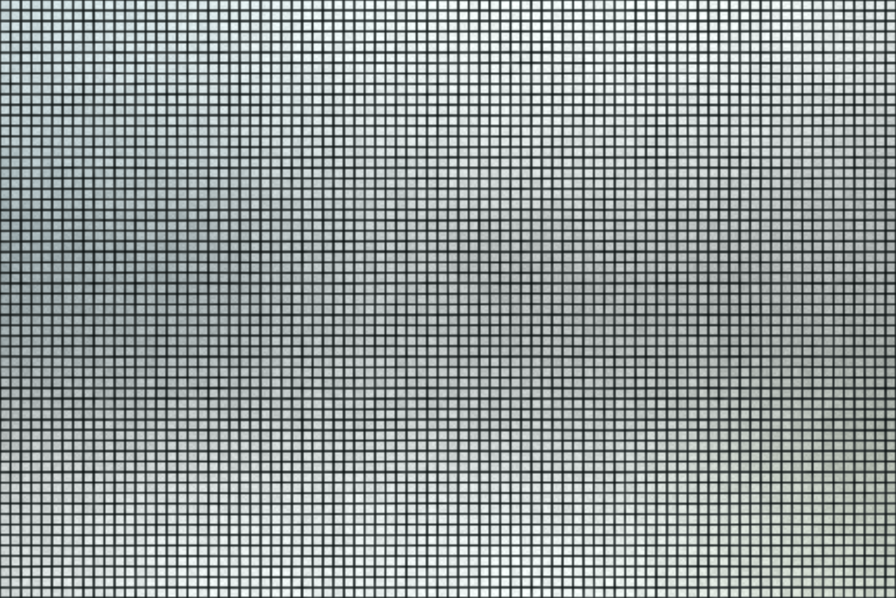
A Shadertoy shader for this texture:

```glsl
// A fine square wire screen in front of softly uneven, pale grey-green daylight.

const vec2 CELLS = vec2(86.0, 57.0);        // repeats across and down
const float WIRE_WIDTH = 0.235;             // fraction of one cell
const float WIDTH_VARIATION = 0.07;         // change of width from wire to wire
const float EDGE_SOFTNESS = 0.12;           // half blur of a wire edge, in cells
const float WOBBLE = 0.05;                  // sideways drift of wires, in cells
const float WIRE_SHADE_VARIATION = 0.12;    // brightness change along the wires
const float CELL_VARIATION = 0.06;          // brightness change from cell to cell
const float GRAIN = 0.07;                   // fine speckle inside the cells
const float GRAIN_PER_CELL = 5.0;
const float BAND_HEIGHT = 0.50;             // centre of the dimmer band
const float BAND_SPREAD = 0.30;
const float BAND_DIMMING = 0.23;
const float SIDE_DIMMING = 0.09;            // darkening toward left and right
const float MOTTLE = 0.07;                  // broad cloudy unevenness
const vec3 LIGHT_COLOR = vec3(0.955, 0.985, 0.980);
const vec3 WIRE_COLOR = vec3(0.235, 0.268, 0.268);
const vec3 CROSSING_COLOR = vec3(0.125, 0.155, 0.155);
const vec3 COOL_TINT = vec3(-0.045, -0.010, 0.005);
const vec3 WARM_TINT = vec3(-0.010, 0.000, -0.045);

float hash(vec2 p) {
    return fract(sin(dot(p, vec2(127.1, 311.7))) * 43758.545);
}

float noise(vec2 p) {
    vec2 i = floor(p), f = fract(p);
    f = f * f * (3.0 - 2.0 * f);
    return mix(mix(hash(i), hash(i + vec2(1.0, 0.0)), f.x),
               mix(hash(i + vec2(0.0, 1.0)), hash(i + 1.0), f.x), f.y);
}

// Coverage of the wires lying at whole numbers along one axis.
float wireCoverage(float position, float along, float seed, float pixel) {
    float id = floor(position + 0.5);
    float drift = WOBBLE * (noise(vec2(along * 0.12, id * 0.7 + seed)) - 0.5);
    float width = WIRE_WIDTH + WIDTH_VARIATION * (hash(vec2(id, seed)) - 0.5);
    float soft = max(EDGE_SOFTNESS, 0.6 * pixel);
    float distanceToWire = abs(position - id - drift);
    return 1.0 - smoothstep(0.5 * width - soft, 0.5 * width + soft, distanceToWire);
}

// Broad brightness: dim middle band, dimmer sides and lower right corner.
float daylight(vec2 uv, float corner) {
    float offset = (uv.y - BAND_HEIGHT) / BAND_SPREAD;
    float band = exp(-offset * offset);
    float side = pow(abs(2.0 * uv.x - 1.0), 3.0);
    float cloud = noise(uv * vec2(5.0, 4.0) + 3.0) - 0.5;
    return 1.0 - BAND_DIMMING * band - SIDE_DIMMING * side - 0.07 * corner + MOTTLE * cloud;
}

void mainImage(out vec4 fragColor, in vec2 fragCoord) {
    vec2 uv = fragCoord / iResolution.xy;
    vec2 grid = uv * CELLS;
    vec2 pixel = CELLS / iResolution.xy;

    // Daylight, cool at the left and warm in the lower right corner
    float corner = smoothstep(0.55, 1.0, uv.x) * (1.0 - smoothstep(0.1, 0.6, uv.y));
    float cool = (1.0 - smoothstep(0.0, 0.6, uv.x)) * smoothstep(0.2, 0.6, uv.y);
    float light = daylight(uv, corner);
    vec3 color = LIGHT_COLOR * light + COOL_TINT * cool + WARM_TINT * corner;

    // Slight unevenness and speckle in the holes
    color += CELL_VARIATION * (hash(floor(grid)) - 0.5);
    color += GRAIN * (noise(grid * GRAIN_PER_CELL) - 0.5);

    // Woven wires, darkest where they cross, lit by the same daylight
    float vertical = wireCoverage(grid.x, grid.y, 11.0, pixel.x);
    float horizontal = wireCoverage(grid.y, grid.x, 47.0, pixel.y);
    float wire = 1.0 - (1.0 - vertical) * (1.0 - horizontal);
    vec3 wireColor = mix(WIRE_COLOR, CROSSING_COLOR, vertical * horizontal);
    wireColor += WIRE_SHADE_VARIATION * (noise(grid * 0.9 + 20.0) - 0.5);
    wireColor *= mix(1.0, light, 0.8);

    fragColor = vec4(clamp(mix(color, wireColor, wire), 0.0, 1.0), 1.0);
}
```
